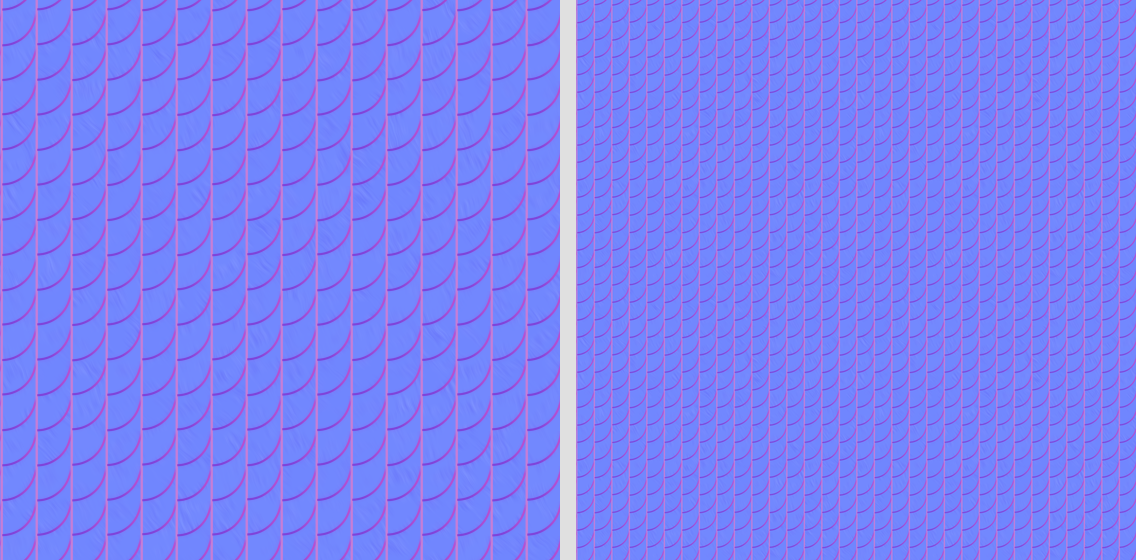
Left, the tile; right, the same tile 2 across and 2 down.
Reproduce this texture map procedurally as a WebGL 2 fragment shader.

```glsl
#version 300 es
precision highp float;
// Normal-map style sheet of overlapping quarter-round scales in ribbed columns.
#define REPEATS 16.0
#define ORIGIN vec2(0.05, 0.69)
#define ARC_RADIUS 0.97
#define ARC_HALF_WIDTH 0.05
#define RIB_HALF_WIDTH 0.056
#define ROW_JITTER 0.035
#define STREAK_FREQ vec2(1.3, 11.0)
#define STREAK_STRENGTH 0.075
#define TINT_VARIATION 0.012

uniform vec2 u_resolution;
out vec4 fragColor;

const vec3 BASE = vec3(0.445, 0.53, 0.995);
const vec3 SHADE = vec3(0.47, 0.485, 0.98);
const vec3 ARC_LOW = vec3(0.50, 0.24, 0.84);
const vec3 ARC_HIGH = vec3(0.74, 0.29, 0.80);
const vec3 RIB = vec3(0.80, 0.49, 0.83);

vec2 hash2(vec2 p) {
    vec3 q = fract(p.xyx * vec3(0.1031, 0.1030, 0.0973));
    q += dot(q, q.yzx + 33.33);
    return fract((q.xx + q.yz) * q.zy);
}

float cornerSlope(vec2 cell, vec2 corner, vec2 f) {
    float angle = 6.28318 * hash2(cell + corner).x;
    return dot(vec2(cos(angle), sin(angle)), f - corner);
}

float gradientNoise(vec2 p) {
    vec2 i = floor(p), f = p - i;
    vec2 u = f * f * f * (f * (f * 6.0 - 15.0) + 10.0);
    float low = mix(cornerSlope(i, vec2(0, 0), f), cornerSlope(i, vec2(1, 0), f), u.x);
    float high = mix(cornerSlope(i, vec2(0, 1), f), cornerSlope(i, vec2(1, 1), f), u.x);
    return mix(low, high, u.y);
}

// Soft line profile, never sharper than one pixel.
float lineMask(float d, float halfWidth, float pixel) {
    return 1.0 - smoothstep(halfWidth * 0.2, max(halfWidth, pixel * 1.2), abs(d));
}

void main() {
    vec2 grid = gl_FragCoord.xy / u_resolution * REPEATS - ORIGIN;
    float pixel = REPEATS / min(u_resolution.x, u_resolution.y);
    vec2 cell = floor(grid);
    vec2 p = grid - cell;

    // Nearest arc, and the scale that covers this point.
    float arc = 0.0, rise = 0.0, nearArc = 0.0;
    vec2 tile = cell;
    vec2 local = p;
    for (float k = -2.0; k <= 1.0; k++) {
        vec2 id = mod(cell + vec2(0.0, k), REPEATS);
        float jitter = (hash2(id + 7.0).x - 0.5) * ROW_JITTER;
        vec2 q = p - vec2(0.0, k + 1.0 + jitter);
        float d = length(q) - ARC_RADIUS;
        if (q.y > 0.0 || d < 0.0) {
            tile = id;
            local = q;
        }
        if (q.y <= 0.0) {
            float mask = lineMask(d, ARC_HALF_WIDTH, pixel) * smoothstep(0.0, 0.28, -q.y);
            if (mask > arc) {
                arc = mask;
                rise = p.x;
            }
            nearArc = max(nearArc, 1.0 - smoothstep(0.0, 0.15, abs(d)));
        }
    }

    // Per-scale tint and slanted grain; seeds wrap with the tile index.
    vec2 random = hash2(tile + 31.0);
    vec2 seed = floor(hash2(tile + 53.0) * 200.0) + 20.0;
    float slant = mix(0.75, 1.3, random.x);
    vec2 along = vec2(cos(slant), -sin(slant));
    vec2 grain = vec2(dot(local, along), dot(local, vec2(-along.y, along.x)));
    grain.y += 0.05 * gradientNoise(local * 3.0 + seed);
    float streak = gradientNoise(grain * STREAK_FREQ + seed);
    streak += 0.5 * gradientNoise(grain * STREAK_FREQ * 2.0 + seed + 40.0);
    float patches = gradientNoise(local * 1.8 + seed + 80.0);
    float wear = smoothstep(-0.25, 0.45, patches) * mix(0.25, 1.0, random.y);

    vec3 color = mix(BASE, SHADE, clamp(0.55 * nearArc + 0.5 * patches, 0.0, 1.0));
    color += (random.x - 0.5) * TINT_VARIATION * vec3(1.0, 1.0, 0.0);
    color += streak * wear * STREAK_STRENGTH * vec3(0.8, 1.0, 0.2);

    // Column ribs first, then arcs with a hue that follows their slope.
    float rib = lineMask(min(p.x, 1.0 - p.x), RIB_HALF_WIDTH, pixel);
    color = mix(color, RIB, rib * 0.95);
    vec3 arcColor = mix(ARC_LOW, ARC_HIGH, smoothstep(0.25, 0.95, rise));
    color = mix(color, arcColor, arc * mix(0.92, 0.6, rib));

    fragColor = vec4(clamp(color, 0.0, 1.0), 1.0);
}
```
